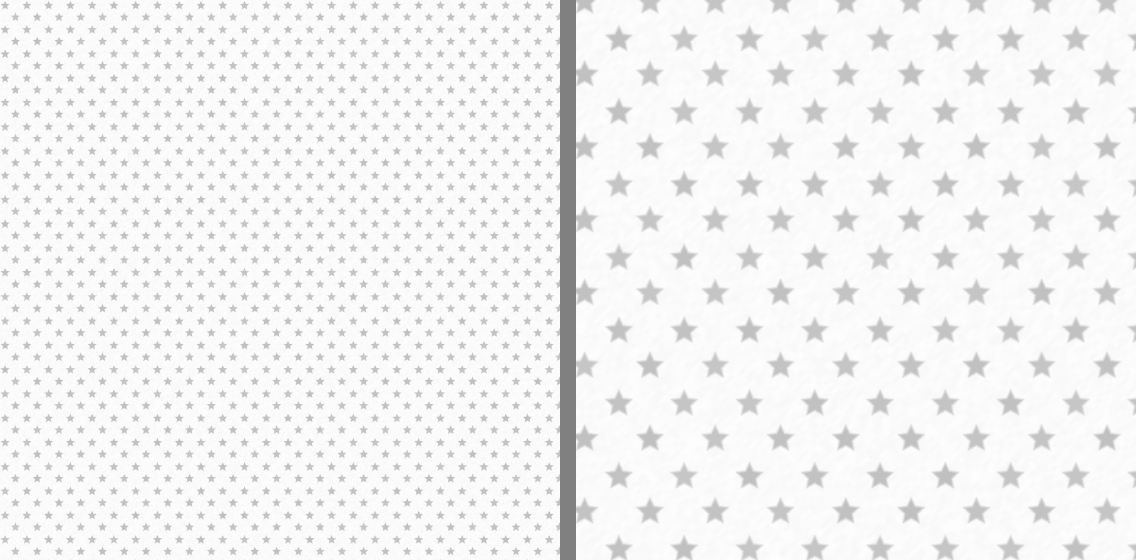
Left, the full canvas; right, a detail of the centre.
Write a WebGL 2 fragment shader that draws this pattern.

```glsl
#version 300 es
precision highp float;
// Small soft grey five-pointed stars in staggered rows on faintly grained white paper.

#define REPEATS vec2(25.73, 23.06)      // star pairs across and down
#define FIRST_STAR vec2(0.0091, 0.0099) // from the upper left corner
#define STAGGER vec2(0.475, 0.482)      // second star, in repeats
#define STAR_RADIUS 0.0081
#define INNER_RATIO 0.5
#define EDGE_SOFTNESS 0.0012
#define TONE_JITTER 0.025
#define GRAIN_CELLS 300.0
#define GRAIN_AMOUNT 0.022
#define PAPER vec3(0.983)
#define STAR_GREY vec3(0.765)

uniform vec2 u_resolution;
out vec4 fragColor;

float hash(vec2 p) {
  return fract(sin(dot(p, vec2(127.1, 311.7))) * 43758.55);
}

float valueNoise(vec2 p) {
  vec2 i = floor(p), f = fract(p);
  f = f * f * (3.0 - 2.0 * f);
  return mix(mix(hash(i), hash(i + vec2(1, 0)), f.x),
             mix(hash(i + vec2(0, 1)), hash(i + vec2(1, 1)), f.x), f.y);
}

// Signed distance to an upright five-pointed star
float starDistance(vec2 p, float radius, float innerRatio) {
  const vec2 foldA = vec2(0.80902, -0.58779);
  const vec2 foldB = vec2(-0.80902, -0.58779);
  p.x = abs(p.x);
  p -= 2.0 * max(dot(foldA, p), 0.0) * foldA;
  p -= 2.0 * max(dot(foldB, p), 0.0) * foldB;
  p.x = abs(p.x);
  p.y -= radius;
  vec2 side = innerRatio * vec2(-foldA.y, foldA.x) - vec2(0, 1);
  float along = clamp(dot(p, side) / dot(side, side), 0.0, radius);
  return length(p - side * along) * sign(p.y * side.x - p.x * side.y);
}

void main() {
  vec2 uv = gl_FragCoord.xy / u_resolution;
  vec2 fromTop = vec2(uv.x, 1.0 - uv.y);

  // Paper with fine diagonal grain
  vec2 diagonal = vec2(uv.x + uv.y, uv.x - uv.y) * GRAIN_CELLS;
  float grain = valueNoise(diagonal * vec2(0.6, 1.0)) - 0.5;
  vec3 color = PAPER + GRAIN_AMOUNT * grain;

  // Two interleaved lattices of stars
  float softness = max(EDGE_SOFTNESS, 0.7 / u_resolution.x);
  for (int i = 0; i < 2; i++) {
    vec2 lattice = (fromTop - FIRST_STAR) * REPEATS - float(i) * STAGGER + 0.5;
    vec2 local = (fract(lattice) - 0.5) / REPEATS;
    float d = starDistance(vec2(local.x, -local.y), STAR_RADIUS, INNER_RATIO);
    float cover = 1.0 - smoothstep(-softness, softness, d);
    float tone = TONE_JITTER * (hash(floor(lattice) + 37.0 * float(i)) - 0.5);
    color = mix(color, STAR_GREY + tone, cover);
  }

  fragColor = vec4(clamp(color, 0.0, 1.0), 1.0);
}
```
